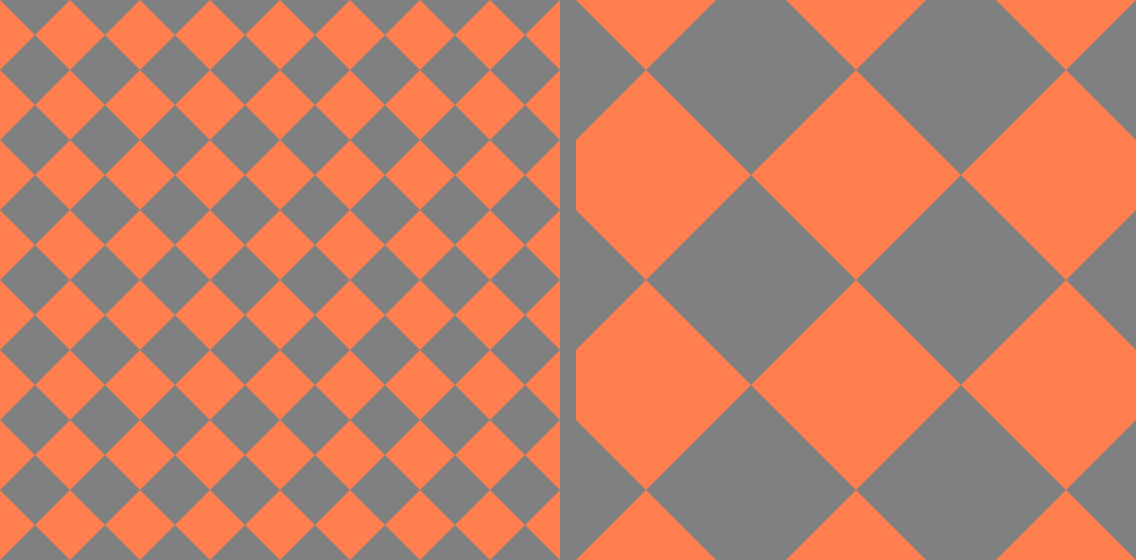
Left, the full canvas; right, a detail of the centre.
This pattern is drawn by a WebGL 1 fragment shader. Its source:

```glsl
precision highp float;
// Diagonal checkerboard of coral diamonds touching corner to corner on grey.

uniform vec2 u_resolution;

const float REPEATS = 8.0;                       // diamonds across and down
const vec2 DIAMOND_CENTER = vec2(0.0, 0.5);      // position within one repeat
const float HALF_DIAGONAL = 0.5;                 // in repeats; 0.5 makes the tips meet
const vec3 CORAL = vec3(1.0, 0.498, 0.314);
const vec3 GREY = vec3(0.502);

// Signed distance to a diamond, negative inside.
float diamondDistance(vec2 p, float halfDiagonal) {
  return (abs(p.x) + abs(p.y) - halfDiagonal) * 0.70710678;
}

void main() {
  vec2 uv = gl_FragCoord.xy / u_resolution;

  // Offset from the nearest diamond centre, in repeats.
  vec2 cell = fract(uv * REPEATS - DIAMOND_CENTER + 0.5) - 0.5;

  // Edge smoothed over the width of one pixel.
  float pixel = REPEATS / min(u_resolution.x, u_resolution.y);
  float edge = diamondDistance(cell, HALF_DIAGONAL);
  float coverage = clamp(0.5 - edge / pixel, 0.0, 1.0);

  gl_FragColor = vec4(mix(GREY, CORAL, coverage), 1.0);
}
```
